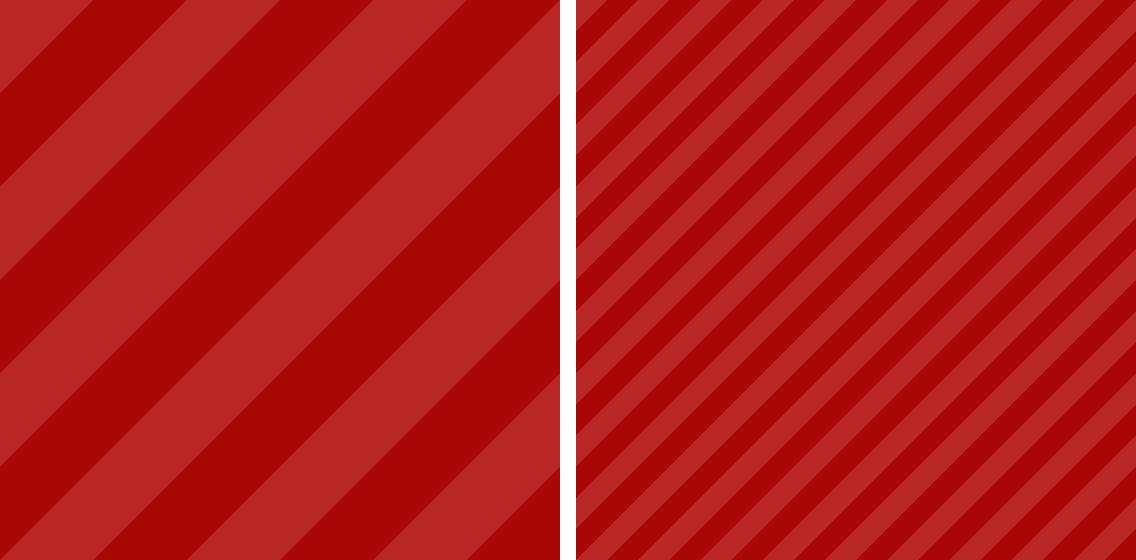
Left, the tile; right, the same tile 3 across and 3 down.
Write a Shadertoy shader that draws this pattern.

```glsl
#define REPEATS 3.0
#define LIGHT_SHARE 0.5
#define EDGE_PIXELS 0.75
#define DARK_RED vec3(0.659, 0.027, 0.025)
#define LIGHT_RED vec3(0.729, 0.153, 0.153)

// Signed distance to the light band, in periods, positive inside
float bandDistance(float phase) {
    float fromCentre = abs(fract(phase - 0.5 * LIGHT_SHARE + 0.5) - 0.5);
    return 0.5 * LIGHT_SHARE - fromCentre;
}

void mainImage(out vec4 fragColor, in vec2 fragCoord) {
    vec2 uv = fragCoord / iResolution.xy;

    // Diagonal phase: a whole number of periods along each side
    float phase = REPEATS * (uv.x - uv.y);

    // Phase change across one pixel, for smooth edges
    float pixel = REPEATS * length(1.0 / iResolution.xy);
    float edge = EDGE_PIXELS * pixel;
    float light = smoothstep(-edge, edge, bandDistance(phase));

    fragColor = vec4(mix(DARK_RED, LIGHT_RED, light), 1.0);
}
```
